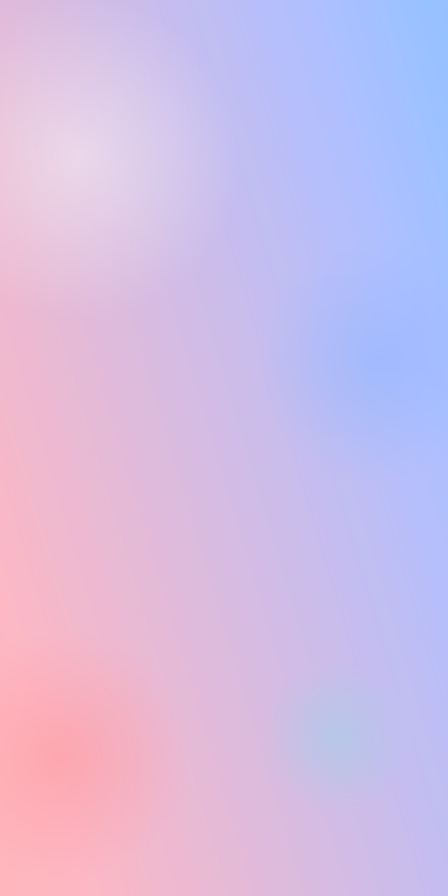
Reproduce this background procedurally as a Shadertoy shader.

```glsl
// Soft pink-to-blue diagonal gradient with four blurred pastel glows.

const vec3 CORAL      = vec3(1.00, 0.715, 0.735);
const vec3 PINK       = vec3(0.99, 0.72, 0.77);
const vec3 PERIWINKLE = vec3(0.69, 0.75, 1.00);
const vec3 SKY        = vec3(0.58, 0.76, 1.00);

const vec3 WHITE_GLOW = vec3(1.00, 1.00, 0.98);
const vec3 BLUE_GLOW  = vec3(0.55, 0.71, 1.00);
const vec3 RED_GLOW   = vec3(1.00, 0.60, 0.62);
const vec3 AQUA_GLOW  = vec3(0.60, 0.83, 0.91);

// Position of t between two gradient stops, clamped to 0..1
float span(float start, float end, float t) {
    return clamp((t - start) / (end - start), 0.0, 1.0);
}

// Piecewise linear ramp through the four background colours
vec3 pastelRamp(float t) {
    vec3 color = mix(CORAL, PINK, span(0.0, 0.2, t));
    color = mix(color, PERIWINKLE, span(0.2, 1.28, t));
    return mix(color, SKY, span(1.28, 1.6, t));
}

// Blend a radial glow that fades linearly to its rim
vec3 addGlow(vec3 base, vec2 p, vec2 center, float radius, vec3 tint, float strength) {
    float falloff = max(1.0 - length(p - center) / radius, 0.0);
    return mix(base, tint, strength * falloff);
}

void mainImage(out vec4 fragColor, in vec2 fragCoord) {
    // Canvas units: x spans 0..1, y spans 0..2
    vec2 p = fragCoord / iResolution.xy * vec2(1.0, 2.0);

    // Tilted background
    vec3 color = pastelRamp(dot(p, vec2(1.0, 0.3)));

    // Glows
    color = addGlow(color, p, vec2(0.177, 1.648), 0.36, WHITE_GLOW, 0.42);
    color = addGlow(color, p, vec2(0.846, 1.193), 0.27, BLUE_GLOW, 0.48);
    color = addGlow(color, p, vec2(0.143, 0.312), 0.28, RED_GLOW, 0.55);
    color = addGlow(color, p, vec2(0.750, 0.354), 0.17, AQUA_GLOW, 0.45);

    fragColor = vec4(color, 1.0);
}
```
